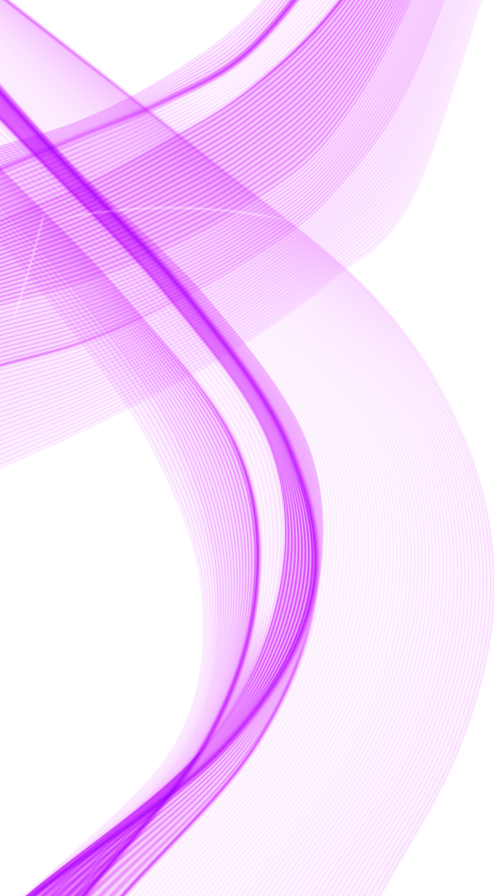
Write a Shadertoy shader that draws this background.

```glsl
// Translucent violet ribbons sweeping over white: an S-shaped bundle crossed by an arched one.
// Each ribbon lies between two spline rails and is ruled with fine threads;
// overlapping ink densities add up and are turned into colour by absorption.

const float ASPECT = 0.551;
const float TAU = 6.28319;

// Cubic spline through seven even knots: x = offset, y = factor to perpendicular distance
vec2 rail(float[7] k, float along, float stepSize) {
    float t = clamp(along / stepSize, 0.0, 5.999);
    int i = int(t);
    float f = t - float(i);
    float a = k[i], rise = k[i + 1] - a;
    float m = i > 0 ? 0.5 * (k[i + 1] - k[max(i - 1, 0)]) : rise;
    float n = i < 5 ? 0.5 * (k[min(i + 2, 6)] - a) : rise;
    float c = 3.0 * rise - 2.0 * m - n;
    float d = m + n - 2.0 * rise;
    float slope = (m + f * (2.0 * c + 3.0 * d * f)) / stepSize;
    return vec2(a + f * (m + f * (c + f * d)), inversesqrt(1.0 + slope * slope));
}

// Ink of a threaded ribbon, its density running from rail a to rail b
float ribbon(float q, vec2 a, vec2 b, float inkA, float inkB, float threads) {
    float px = 1.0 / iResolution.y;
    float span = b.x - a.x;
    float side = span < 0.0 ? -1.0 : 1.0;
    float inside = min((q - a.x) * a.y, (b.x - q) * b.y * 1.0);
    if (side < 0.0) inside = min((a.x - q) * a.y, (q - b.x) * b.y);
    float u = clamp((q - a.x) * side / max(abs(span), 0.0001), 0.0, 1.0);
    float pitch = abs(span) * min(a.y, b.y) / threads;
    float contrast = 0.5 * smoothstep(1.8, 3.2, pitch / px);
    float thread = 1.0 + contrast * cos(TAU * u * threads);
    return smoothstep(-px, px, inside) * mix(inkA, inkB, u * u) * thread;
}

// Thin dark fold along a rail
float fold(float q, vec2 r, float width) {
    float d = (q - r.x) * r.y;
    return exp(-d * d / (width * width));
}

// Bundle running downward: rails give x for a height y
float sweepingInk(vec2 p) {
    float s = 1.0 / 6.0;
    vec2 veil  = rail(float[7](0.007, 0.219, 0.419, 0.522, 0.551, 0.513, 0.424), p.y, s);
    vec2 lobe  = rail(float[7](-0.078, 0.065, 0.232, 0.345, 0.353, 0.284, 0.137), p.y, s);
    vec2 spine = rail(float[7](-0.091, 0.059, 0.212, 0.323, 0.348, 0.251, 0.036), p.y, s);
    vec2 core  = rail(float[7](-0.130, 0.033, 0.189, 0.302, 0.310, 0.228, 0.029), p.y, s);
    vec2 inner = rail(float[7](-0.182, -0.020, 0.141, 0.264, 0.285, 0.227, 0.094), p.y, s);
    vec2 mist  = rail(float[7](-0.208, -0.059, 0.091, 0.202, 0.243, 0.208, 0.052), p.y, s);
    vec2 rim   = rail(float[7](-0.234, -0.091, 0.052, 0.169, 0.225, 0.193, 0.029), p.y, s);

    float high = 1.0 - smoothstep(0.1, 0.48, p.y);
    float low = smoothstep(0.66, 0.8, p.y);
    float ink = ribbon(p.x, lobe, veil, 0.05 + 0.03 * high, 0.09 + 0.2 * high, 48.0);
    ink += ribbon(p.x, spine, lobe, 0.42, 0.34, 8.0);
    ink += ribbon(p.x, core, spine, 0.65 + 0.3 * high, 0.9 + 0.3 * high, 9.0);
    ink += ribbon(p.x, inner, core, 0.06 + 0.35 * low, 0.1 + 0.35 * low, 7.0);
    ink += ribbon(p.x, mist, inner, 0.2, 0.42, 14.0);
    ink += ribbon(p.x, rim, mist, 0.09, 0.17, 6.0);

    // Folds darken where the sheets turn over
    ink += fold(p.x, spine, 0.0032) * 0.95;
    ink += fold(p.x, core, 0.0025) * (0.15 + 0.45 * high);
    ink += fold(p.x, inner, 0.0026) * 1.1 * smoothstep(0.35, 0.62, p.y);
    ink += fold(p.x, lobe, 0.0022) * 0.7 * smoothstep(0.64, 0.78, p.y);
    ink += fold(p.x, veil, 0.002) * (0.04 + 0.5 * (1.0 - smoothstep(0.0, 0.27, p.y)));
    return ink;
}

// Bundle arching to the upper right: rails give depth below the top for an x
float archingInk(vec2 p) {
    float s = ASPECT / 6.0;
    vec2 crest  = rail(float[7](0.163, 0.133, 0.086, 0.018, -0.098, -0.247, -0.443), p.x, s);
    vec2 crease = rail(float[7](0.189, 0.151, 0.113, 0.059, -0.052, -0.195, -0.391), p.x, s);
    vec2 brow   = rail(float[7](0.247, 0.208, 0.159, 0.102, 0.016, -0.117, -0.286), p.x, s);
    vec2 belly  = rail(float[7](0.341, 0.316, 0.279, 0.229, 0.154, 0.0, -0.247), p.x, s);
    vec2 hem    = rail(float[7](0.408, 0.382, 0.342, 0.292, 0.221, 0.091, -0.156), p.x, s);
    vec2 fringe = rail(float[7](0.523, 0.482, 0.435, 0.382, 0.315, 0.224, -0.039), p.x, s);

    float left = 1.0 - smoothstep(0.02, 0.26, p.x);
    float ink = ribbon(p.y, crest, crease, 0.13 + 0.15 * left, 0.3, 8.0);
    ink += ribbon(p.y, crease, brow, 0.06 + 0.22 * left, 0.1 + 0.25 * left, 10.0);
    ink += ribbon(p.y, brow, belly, 0.43, 0.35, 20.0);
    ink += ribbon(p.y, belly, hem, 0.22, 0.24, 14.0);
    ink += ribbon(p.y, hem, fringe, 0.13, 0.08, 22.0);

    ink += fold(p.y, crease, 0.0032) * (0.4 + 0.65 * smoothstep(0.1, 0.3, p.x));
    ink += fold(p.y, brow, 0.0022) * (0.12 + 0.55 * smoothstep(0.22, 0.36, p.x));
    ink += fold(p.y, hem, 0.002) * 0.4 * left;
    return ink;
}

void mainImage(out vec4 fragColor, in vec2 fragCoord) {
    vec2 uv = fragCoord / iResolution.xy;
    vec2 p = vec2(uv.x * ASPECT, 1.0 - uv.y);
    float ink = sweepingInk(p) + archingInk(p);

    // Two faint pale arcs scratched across the crossing
    float arcY = 0.232 + 0.8 * (p.x - 0.19) * (p.x - 0.19);
    float arcX = 0.05 - 0.25 * (p.y - 0.235) - 0.3 * (p.y - 0.235) * (p.y - 0.235);
    float pale = fold(p.y, vec2(arcY, 1.0), 0.0014) * smoothstep(0.05, 0.1, p.x) * smoothstep(0.34, 0.28, p.x);
    pale += fold(p.x, vec2(arcX, 1.0), 0.0014) * smoothstep(0.23, 0.25, p.y) * smoothstep(0.37, 0.34, p.y);
    ink *= 1.0 - 0.45 * pale;

    fragColor = vec4(exp(-ink * vec3(0.15, 1.0, 0.006)), 1.0);
}
```
